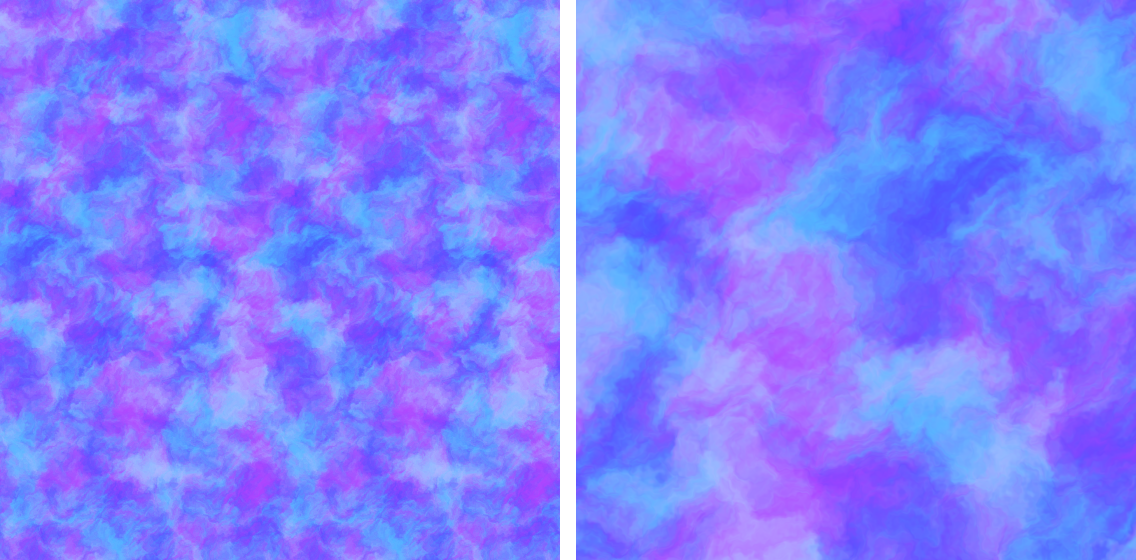
Left: the whole. Right: its middle third, enlarged.
A WebGL 2 fragment shader for this texture map:

```glsl
#version 300 es
precision highp float;
// Tangent-space normal map of rough rock: red and green hold the slope, blue is full.
// Wrapped gradient noise gives soft slopes, tilted plates add broken edges, and
// sheared noise adds diagonal scratches. The tile repeats twice across, once up.
uniform vec2 u_resolution;
out vec4 fragColor;

// Integer hash of a lattice cell and a seed, each component in 0..1
vec2 hash(vec2 cell, float seed) {
    uvec3 v = uvec3(cell, seed) * 1664525u + 1013904223u;
    v.x += v.y * v.z; v.y += v.z * v.x; v.z += v.x * v.y;
    v ^= v >> 16u;
    v.x += v.y * v.z; v.y += v.z * v.x;
    return vec2(v.xy >> 8u) / 16777216.0;
}

float cornerSlope(vec2 cell, vec2 offset, vec2 period, float seed) {
    float angle = 6.28318 * hash(mod(cell, period), seed).x;
    return dot(vec2(cos(angle), sin(angle)), offset);
}

// Gradient noise that wraps after a whole number of cells
float noise(vec2 p, vec2 period, float seed) {
    vec2 i = floor(p), f = p - i;
    vec2 w = f * f * f * (f * (f * 6.0 - 15.0) + 10.0);
    vec2 e = vec2(1.0, 0.0);
    float low = mix(cornerSlope(i, f, period, seed),
                    cornerSlope(i + e.xy, f - e.xy, period, seed), w.x);
    float high = mix(cornerSlope(i + e.yx, f - e.yx, period, seed),
                     cornerSlope(i + e.xx, f - e.xx, period, seed), w.x);
    return mix(low, high, w.y);
}

float fbm(vec2 uv, vec2 cells, float seed) {
    float sum = 0.0, amplitude = 1.0;
    for (int octave = 0; octave < 6; octave++) {
        sum += amplitude * noise(uv * cells, cells, seed + float(octave));
        cells *= 2.0;
        amplitude *= 0.62;
    }
    return sum;
}

// Voronoi plates, each with its own tilt, blended narrowly at the borders
vec2 plateTilt(vec2 uv, vec2 cells, float seed) {
    vec2 p = uv * cells, base = floor(p), tilt = vec2(0.0);
    float total = 0.0;
    for (int y = -1; y <= 1; y++) {
        for (int x = -1; x <= 1; x++) {
            vec2 cell = base + vec2(x, y), id = mod(cell, cells);
            vec2 d = cell + hash(id, seed) - p;
            float weight = exp(-40.0 * dot(d, d)) + 1e-20;
            tilt += weight * (hash(id, seed + 1.0) * 2.0 - 1.0);
            total += weight;
        }
    }
    return tilt / total;
}

// Thin marks along the rising diagonal; the whole-number shear keeps them tiling
float scratches(vec2 uv, float seed) {
    vec2 diagonal = vec2(uv.x - 2.0 * uv.y, uv.x + 2.0 * uv.y);
    vec2 cells = vec2(46.0, 13.0);
    return noise(diagonal * cells, cells, seed)
         + 0.6 * noise(diagonal * cells * 2.0, cells * 2.0, seed + 1.0);
}

void main() {
    vec2 uv = gl_FragCoord.xy / u_resolution * vec2(2.0, 1.0);

    // Bend the domain so that blobs and plates get ragged outlines
    vec2 bend = vec2(fbm(uv, vec2(5.0, 10.0), 10.0), fbm(uv, vec2(5.0, 10.0), 20.0));
    vec2 rock = uv + bend * vec2(0.06, 0.03);

    // Sideways slope forms taller patches, upward slope wider ones
    vec2 slope = vec2(fbm(rock, vec2(5.0, 8.0), 30.0), fbm(rock, vec2(4.0, 10.0), 40.0));
    slope += 0.22 * plateTilt(rock, vec2(4.0, 8.0), 50.0);

    // Scratches show only in worn patches
    float worn = smoothstep(-0.2, 0.35, noise(uv * vec2(4.0, 8.0), vec2(4.0, 8.0), 60.0));
    slope += vec2(1.0, -1.0) * scratches(uv + bend * vec2(0.02, 0.01), 70.0) * (0.08 + 0.25 * worn);

    // Soft limits keep the steepest faces violet, cyan, blue or lavender
    vec2 encoded = 0.5 + vec2(0.21, 0.25) * tanh(slope * vec2(1.6, 1.9));
    fragColor = vec4(encoded, 1.0, 1.0);
}
```
